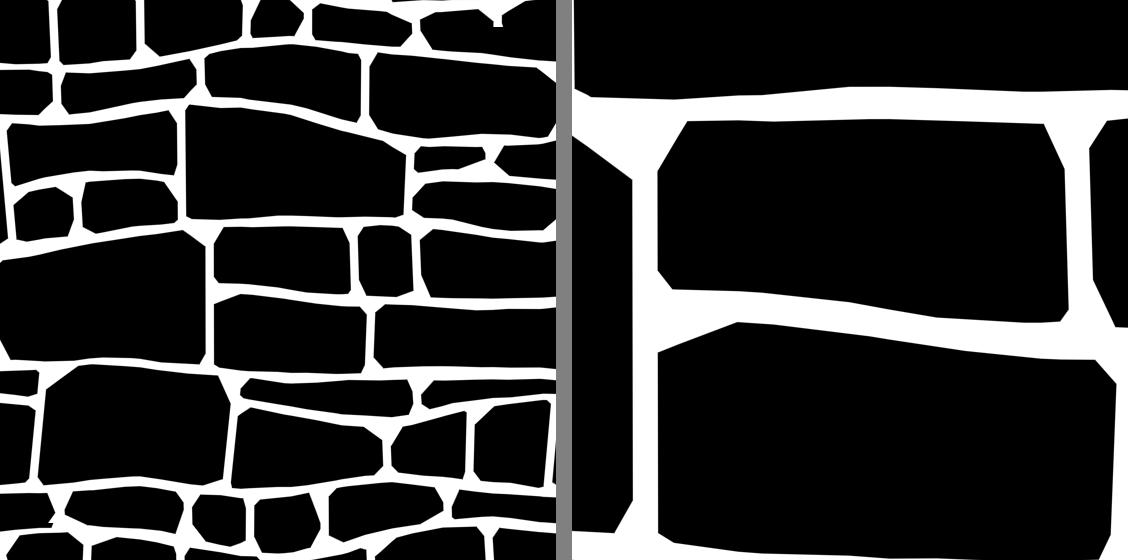
Left, the full canvas; right, a detail of the centre.
Give the GLSL for this pattern, as a Shadertoy shader.

```glsl
// Dry stone wall: irregular black stones in wavy courses with white mortar joints.

const vec3 STONE = vec3(0.0);
const vec3 MORTAR = vec3(1.0);
const float COURSE = 0.106;       // mean course height
const float SEGMENT = 0.34;       // mean distance between main upright joints
const float BED_JOINT = 0.0180;   // thickness of level joints
const float SIDE_JOINT = 0.0150;  // thickness of upright joints
const float TALL_SHARE = 0.16;    // share of stones spanning two courses

vec2 hash2(vec2 p) {
    vec3 q = fract(p.xyx * vec3(0.1031, 0.1030, 0.0973));
    q += dot(q, q.yzx + 33.33);
    return fract((q.xx + q.yz) * q.zy);
}

float gradientDot(vec2 cell, vec2 offset) {
    float angle = 6.2832 * hash2(cell).x;
    return dot(vec2(cos(angle), sin(angle)), offset);
}

float gradientNoise(vec2 p) {
    vec2 i = floor(p), f = p - i;
    vec2 u = f * f * (3.0 - 2.0 * f);
    vec2 e = vec2(1.0, 0.0);
    return mix(mix(gradientDot(i, f), gradientDot(i + e, f - e), u.x),
               mix(gradientDot(i + e.yx, f - e.yx), gradientDot(i + 1.0, f - 1.0), u.x), u.y);
}

// Gradient noise sampled at knots and joined by straight strokes.
float chiselLine(float x, float knot, float frequency, float row) {
    float i = floor(x / knot);
    float y = row * 5.0 + 0.5;
    float a = gradientNoise(vec2(i * knot * frequency, y));
    float b = gradientNoise(vec2((i + 1.0) * knot * frequency, y));
    return mix(a, b, x / knot - i);
}

// Height of the level joint below a course.
float bedHeight(float course, float x) {
    float wave = 0.75 * chiselLine(x, 0.09, 2.6, course);
    return (course + clamp(wave, -0.36, 0.36)) * COURSE;
}

bool isTall(float segment, float band) {
    return hash2(vec2(segment + 71.0, band + 13.0)).x < TALL_SHARE;
}

// Position of a main upright joint; it runs through both layers beside a tall stone.
float sideJoint(float k, float band, float layer, float y) {
    bool shared = isTall(k - 1.0, band) || isTall(k, band);
    vec2 h = hash2(vec2(k + 31.0, band * 3.0 + (shared ? 2.0 : layer) + 57.0));
    float shift = shared ? 0.36 * (h.x - 0.5) : (layer * 2.0 - 1.0) * (0.06 + 0.19 * h.x);
    float lean = 0.22 * (h.y - 0.5) * (y - (band * 2.0 + 1.0) * COURSE);
    return (k + shift) * SEGMENT + lean;
}

// Signed distance to a slanted cut across a stone corner.
float cornerCut(vec2 d, vec2 id, float corner, float size) {
    vec2 h = hash2(id + vec2(corner * 19.0 + 5.0, corner * 7.0 + 3.0));
    float angle = mix(0.28, 1.2, h.x);
    return dot(d, vec2(cos(angle), sin(angle))) - size * mix(0.15, 1.0, h.y);
}

// Distance inside a stone, given its left, right, bottom and top gaps.
float stoneDistance(vec4 gap, vec2 id, float x, float cutSize) {
    float seed = id.x * 3.0 + id.y * 41.0;
    gap.xy -= 0.5 * SIDE_JOINT;
    gap.zw -= 0.5 * BED_JOINT;
    gap.z += 0.012 * chiselLine(x, 0.052, 8.0, seed);
    gap.w += 0.012 * chiselLine(x, 0.057, 8.0, seed + 1.0);
    float d = min(min(gap.x, gap.y), min(gap.z, gap.w));
    d = min(d, cornerCut(gap.xz, id, 0.0, cutSize));
    d = min(d, cornerCut(gap.yz, id, 1.0, cutSize));
    d = min(d, cornerCut(gap.xw, id, 2.0, cutSize));
    return min(d, cornerCut(gap.yw, id, 3.0, cutSize));
}

float wallDistance(vec2 p) {
    // Course, and the band of two courses that holds it
    float course = floor(p.y / COURSE + 0.5);
    if (p.y < bedHeight(course, p.x)) course -= 1.0;
    float band = floor(course * 0.5);
    float layer = course - 2.0 * band;

    // Segment between two main upright joints
    float segment = floor(p.x / SEGMENT + 0.5);
    if (p.x < sideJoint(segment, band, layer, p.y)) segment -= 1.0;
    float left = sideJoint(segment, band, layer, p.y);
    float right = sideJoint(segment + 1.0, band, layer, p.y);

    bool tall = isTall(segment, band);
    float base = tall ? band * 2.0 : course;
    float bottom = bedHeight(base, p.x);
    float top = bedHeight(base + (tall ? 2.0 : 1.0), p.x);

    // Some segments are halved by one more upright joint
    vec2 id = vec2(segment * 2.0, base) + 101.0;
    vec2 h = hash2(id);
    if (!tall && (right - left > 0.385 || h.x < 0.32)) {
        float middle = mix(left, right, mix(0.3, 0.7, h.y));
        if (p.x < middle) right = middle;
        else { left = middle; id.x += 1.0; }
    }

    vec4 gap = vec4(p.x - left, right - p.x, p.y - bottom, top - p.y);
    return stoneDistance(gap, id, p.x, tall ? 0.032 : 0.020);
}

void mainImage(out vec4 fragColor, in vec2 fragCoord) {
    vec2 p = fragCoord / iResolution.y + vec2(2.0, 3.03);
    float softness = 0.8 / iResolution.y;
    float stone = smoothstep(-softness, softness, wallDistance(p));
    fragColor = vec4(mix(MORTAR, STONE, stone), 1.0);
}
```
